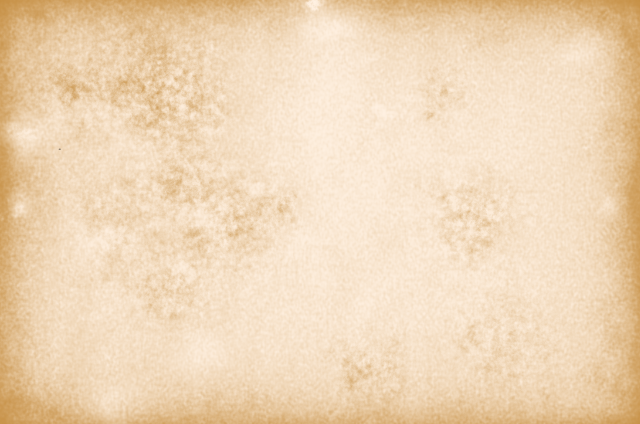
Write a Shadertoy shader that draws this texture.

```glsl
// Aged parchment: a cream sheet browned along its borders, with mottled stains.
// An "age" value sums ragged edge falloffs, broken blots, gradient-noise mottling
// and fibre grain, then drives a linear ramp from cream to tan.
#define CREAM vec3(0.98, 0.91, 0.83)
#define TAN vec3(0.81, 0.62, 0.36)
#define BASE_AGE -0.005
#define EDGE_AGE 0.80
#define EDGE_WIDTH 0.055
#define HALO_AGE 0.14
#define HALO_WIDTH 0.15
#define MOTTLE 0.50
#define STREAK 0.13
#define GRAIN 0.22
#define WARP 0.085

// Blots: centre x, centre y, radius, strength, in canvas heights.
const vec4 STAINS[12] = vec4[12](
    vec4(0.35, 0.80, 0.12, 0.28), vec4(0.17, 0.79, 0.06, 0.26),
    vec4(0.45, 0.76, 0.08, 0.20), vec4(0.55, 0.47, 0.09, 0.30),
    vec4(0.43, 0.57, 0.08, 0.25), vec4(0.67, 0.52, 0.04, 0.24),
    vec4(1.12, 0.48, 0.09, 0.29), vec4(1.05, 0.78, 0.05, 0.20),
    vec4(0.41, 0.32, 0.08, 0.20), vec4(0.26, 0.47, 0.10, 0.17),
    vec4(0.88, 0.13, 0.08, 0.20), vec4(1.20, 0.20, 0.12, 0.18));

const vec4 PATCHES[12] = vec4[12](
    vec4(0.04, 0.68, 0.045, 0.42), vec4(0.043, 0.51, 0.024, 0.38),
    vec4(0.21, 0.44, 0.05, 0.20), vec4(0.605, 0.555, 0.018, 0.20),
    vec4(0.735, 0.985, 0.018, 0.75), vec4(0.91, 0.73, 0.016, 0.18),
    vec4(0.86, 0.86, 0.013, 0.15), vec4(0.48, 0.16, 0.06, 0.14),
    vec4(0.27, 0.04, 0.055, 0.28), vec4(0.78, 0.94, 0.05, 0.20),
    vec4(1.37, 0.88, 0.04, 0.12), vec4(1.445, 0.51, 0.020, 0.24));

vec2 gradientAt(vec2 cell) {
    vec3 h = fract(cell.xyx * vec3(0.1031, 0.1030, 0.0973));
    h += dot(h, h.yzx + 33.33);
    return fract((h.xx + h.yz) * h.zy) * 2.0 - 1.0;
}

float gradientNoise(vec2 p) {
    vec2 i = floor(p), f = p - i;
    vec2 u = f * f * f * (f * (f * 6.0 - 15.0) + 10.0);
    float a = dot(gradientAt(i), f);
    float b = dot(gradientAt(i + vec2(1, 0)), f - vec2(1, 0));
    float c = dot(gradientAt(i + vec2(0, 1)), f - vec2(0, 1));
    float d = dot(gradientAt(i + 1.0), f - 1.0);
    return mix(mix(a, b, u.x), mix(c, d, u.x), u.y);
}

float fbm(vec2 p) {
    float sum = 0.0, amp = 0.7;
    for (int i = 0; i < 5; i++) {
        sum += amp * gradientNoise(p);
        p = mat2(1.6, 1.2, -1.2, 1.6) * p + 17.3;
        amp *= 0.6;
    }
    return sum;
}

float blot(vec2 p, vec4 b, vec2 stretch) {
    vec2 d = (p - b.xy) / (b.z * stretch);
    return b.w * exp(-dot(d, d));
}

// Browning that creeps inwards from the four borders.
float borderAge(vec2 p, vec2 size, float wander) {
    vec4 d = vec4(p, size - p); // left, bottom, right, top
    d = max(d + wander * smoothstep(-0.05, 0.12, d), 0.0);
    vec4 weight = vec4(1.0, 0.80, 1.0, 0.95);
    weight.x *= 0.80 + 0.40 * exp(-pow((p.y - 0.57) / 0.14, 2.0));
    weight.z *= 0.85 + 0.35 * exp(-pow((p.y - 0.50) / 0.25, 2.0));
    weight.w *= 1.0 - 0.35 * exp(-pow((p.x - 0.72) / 0.16, 2.0));
    vec4 rim = EDGE_AGE * exp(-d / EDGE_WIDTH);
    vec4 halo = HALO_AGE * exp(-d / HALO_WIDTH);
    return dot(rim + halo, weight);
}

void mainImage(out vec4 fragColor, in vec2 fragCoord) {
    vec2 p = fragCoord / iResolution.y;
    vec2 size = vec2(iResolution.x / iResolution.y, 1.0);

    float broad = fbm(p * 5.0 + 3.7);
    float mottle = fbm(p * 13.0 + 41.0);
    float speckle = fbm(p * 50.0 + 9.0);
    vec2 q = p + WARP * vec2(mottle, fbm(p * 13.0 + 77.0));

    // Borders, with the left half a little browner than the right
    float age = BASE_AGE + 0.07 * smoothstep(0.85, 0.45, p.x);
    age += borderAge(p, size, 0.10 * broad + 0.10 * mottle);

    // Stains break up into specks; pale patches lift the colour
    float stain = 0.0, pale = 0.0;
    for (int i = 0; i < 12; i++) {
        stain += blot(q, STAINS[i], vec2(1));
        pale += blot(mix(p, q, 0.6), PATCHES[i], vec2(1.25, 0.85));
    }
    age += stain * max(0.75 + 1.5 * mottle + 2.2 * speckle, 0.0);
    age -= pale * max(1.0 + 1.2 * speckle, 0.0);

    // Worn column down the upper middle
    age -= 0.08 * exp(-pow((p.x - 0.78) / 0.07, 2.0)) * smoothstep(0.4, 0.75, p.y);

    // Mottling, vertical streaks and fibre grain, stronger on older paper
    float wear = mix(0.40, 1.0, smoothstep(0.0, 0.45, age));
    float leftWear = mix(0.70, 1.0, smoothstep(1.0, 0.4, p.x));
    age += MOTTLE * wear * leftWear * (0.5 * broad + 0.7 * mottle + 0.5 * speckle);
    age += STREAK * wear * gradientNoise(p * vec2(17.0, 3.0) + 5.0);
    age += GRAIN * (0.3 + wear) * gradientNoise(p * 125.0);
    age += 0.6 * GRAIN * gradientNoise(p * vec2(165.0, 90.0) + 31.0);

    // Soft limits keep highlights and rims from flattening
    age = age < 0.0 ? -0.14 * (1.0 - exp(age / 0.14)) : age;
    age = age > 0.8 ? 0.8 + 0.45 * (1.0 - exp((0.8 - age) / 0.45)) : age;
    vec3 colour = mix(CREAM, TAN, age);

    // One dark fleck
    float fleck = length((p - vec2(0.141, 0.648)) * vec2(1.0, 1.4));
    float pixel = 1.0 / iResolution.y;
    colour *= 1.0 - 0.5 * (1.0 - smoothstep(0.002 - pixel, 0.002 + pixel, fleck));
    fragColor = vec4(clamp(colour, 0.0, 1.0), 1.0);
}
```
